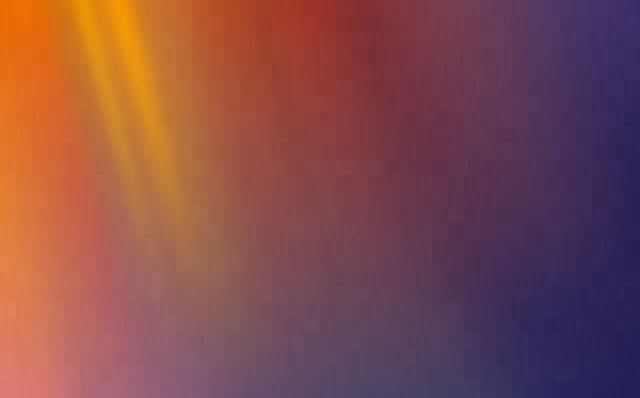
Write a WebGL 2 fragment shader that draws this background.

```glsl
#version 300 es
precision highp float;
// Warm-to-indigo aurora: three colour ramps (top, middle, bottom) run along
// a slanted axis and blend down the canvas. Golden rays, faint creases and
// an indigo shadow lie on top, over a subtle mosaic of cells.
uniform vec2 u_resolution;
out vec4 fragColor;

// Linear ramp from 0 at a to 1 at b.
float ramp(float a, float b, float x) {
    return clamp((x - a) / (b - a), 0.0, 1.0);
}

float bell(float x, float center, float width) {
    float t = (x - center) / width;
    return exp(-t * t);
}

float hash(vec2 p) {
    return fract(sin(dot(p, vec2(127.1, 311.7))) * 4375.85);
}

vec3 topColor(float s) {
    vec3 c = mix(vec3(0.93, 0.43, 0.0), vec3(0.82, 0.43, 0.06), ramp(0.05, 0.09, s));
    c = mix(c, vec3(0.78, 0.44, 0.19), ramp(0.09, 0.25, s));
    c = mix(c, vec3(0.71, 0.30, 0.14), ramp(0.25, 0.34, s));
    c = mix(c, vec3(0.63, 0.20, 0.15), ramp(0.34, 0.48, s));
    c = mix(c, vec3(0.53, 0.19, 0.20), ramp(0.48, 0.57, s));
    c = mix(c, vec3(0.48, 0.25, 0.31), ramp(0.57, 0.70, s));
    c = mix(c, vec3(0.31, 0.22, 0.41), ramp(0.70, 0.87, s));
    return mix(c, vec3(0.23, 0.18, 0.41), ramp(0.87, 1.0, s));
}

vec3 middleColor(float s) {
    vec3 c = mix(vec3(0.90, 0.50, 0.20), vec3(0.77, 0.37, 0.28), ramp(-0.085, 0.045, s));
    c = mix(c, vec3(0.67, 0.40, 0.32), ramp(0.045, 0.09, s));
    c = mix(c, vec3(0.65, 0.41, 0.28), ramp(0.09, 0.23, s));
    c = mix(c, vec3(0.57, 0.31, 0.29), ramp(0.23, 0.31, s));
    c = mix(c, vec3(0.48, 0.25, 0.29), ramp(0.31, 0.48, s));
    c = mix(c, vec3(0.37, 0.20, 0.30), ramp(0.48, 0.61, s));
    c = mix(c, vec3(0.29, 0.19, 0.34), ramp(0.61, 0.77, s));
    return mix(c, vec3(0.16, 0.13, 0.34), ramp(0.77, 0.91, s));
}

vec3 bottomColor(float s) {
    vec3 c = mix(vec3(0.88, 0.49, 0.47), vec3(0.84, 0.46, 0.45), ramp(-0.17, -0.10, s));
    c = mix(c, vec3(0.69, 0.41, 0.47), ramp(-0.10, -0.03, s));
    c = mix(c, vec3(0.56, 0.37, 0.47), ramp(-0.03, 0.09, s));
    c = mix(c, vec3(0.40, 0.30, 0.42), ramp(0.09, 0.22, s));
    c = mix(c, vec3(0.30, 0.27, 0.40), ramp(0.22, 0.40, s));
    c = mix(c, vec3(0.26, 0.24, 0.38), ramp(0.40, 0.56, s));
    c = mix(c, vec3(0.17, 0.16, 0.37), ramp(0.56, 0.69, s));
    return mix(c, vec3(0.12, 0.11, 0.33), ramp(0.69, 0.83, s));
}

// Slanted colour field with the shadow, without rays.
vec3 field(vec2 uv) {
    float depth = 1.0 - uv.y;
    float slant = uv.x - 0.17 * depth;

    // Quadratic blend through the three rows.
    vec3 color = topColor(slant) * (1.0 - depth) * (1.0 - 2.0 * depth)
               + middleColor(slant) * 4.0 * depth * (1.0 - depth)
               + bottomColor(slant) * depth * (2.0 * depth - 1.0);

    // Indigo shadow at the lower right.
    float shadow = bell(uv.x, 0.88, 0.13) * bell(depth, 0.79, 0.17);
    return mix(color, vec3(0.13, 0.13, 0.36), 0.4 * shadow);
}

void main() {
    vec2 uv = gl_FragCoord.xy / u_resolution;
    float depth = 1.0 - uv.y;
    float slant = uv.x - 0.17 * depth;

    // Mosaic: each cell leans slightly towards its central colour.
    vec2 grid = vec2(40.0, 25.0);
    vec2 cell = floor(uv * grid);
    vec3 color = mix(field(uv), field((cell + 0.5) / grid), 0.3);

    // Twin golden rays in a shared glow, fading as they descend.
    float fade = smoothstep(0.9, 0.0, depth);
    color += fade * vec3(0.05, 0.06, -0.04) * bell(slant, 0.16, 0.06);
    color += fade * vec3(0.08, 0.11, -0.05) * bell(slant, 0.127, 0.017);
    color += fade * vec3(0.13, 0.11, -0.10) * bell(slant, 0.185, 0.023);

    // Faint dark creases across the red area.
    float creases = bell(slant, 0.40, 0.025) + bell(slant, 0.55, 0.03);
    color *= 1.0 - 0.05 * fade * creases;

    // Slight tone shift per cell, and fine upright bands inside it.
    float band = hash(vec2(floor(uv.x * grid.x * 4.0), cell.y));
    color += 0.012 * (hash(cell) - 0.5) + 0.012 * (band - 0.5);

    fragColor = vec4(clamp(color, 0.0, 1.0), 1.0);
}
```
